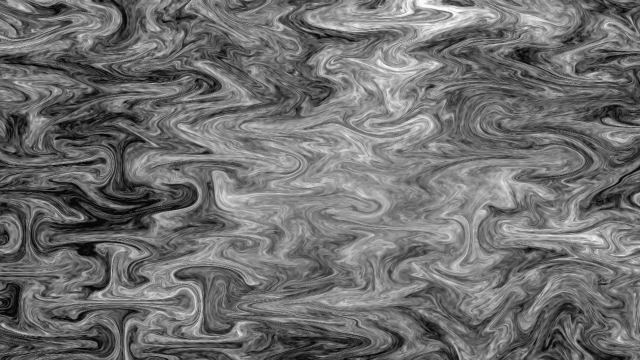
A Shadertoy shader for this background:

```glsl
const int FLOW_LAYERS = 3;
const int FLOW_STEPS = 4;
const vec2 FLOW_SCALE = vec2(4.0, 10.0);  // cells per canvas height
const float FLOW_STRENGTH = 0.0040;
const float FLOW_DECAY = 0.28;
const int GRAIN_OCTAVES = 6;
const float GRAIN_SCALE = 11.0;
const float GRAIN_DECAY = 0.84;
const float GRAIN_CONTRAST = 0.37;
const float VEIN_SCALE = 7.0;
const float VEIN_COUNT = 34.0;
const float VEIN_CONTRAST = 0.055;
const float SPECKLE_SCALE = 130.0;
const float SPECKLE_CONTRAST = 0.19;
const float SPECKLE_WARP = 0.3;
const float BASE_TONE = 0.412;
const float TONE_CONTRAST = 0.76;
const float TONE_WARP = 0.9;
const float POOL_CALM = 0.45;
const int SAMPLES = 2;                    // per axis

float hash(vec2 p) {
    return fract(sin(dot(p, vec2(127.1, 311.7))) * 43758.5453);
}

float noise(vec2 p) {
    vec2 cell = floor(p), f = fract(p);
    vec2 u = f * f * f * (f * (f * 6.0 - 15.0) + 10.0);
    float low = mix(hash(cell), hash(cell + vec2(1, 0)), u.x);
    float high = mix(hash(cell + vec2(0, 1)), hash(cell + vec2(1, 1)), u.x);
    return mix(low, high, u.y);
}

// Divergence-free velocity: stretches and folds without blurring
vec2 curl(vec2 p, vec2 scale, float strength) {
    const float e = 0.03;
    vec2 s = p * scale;
    float n = noise(s);
    float dx = (noise(s + vec2(e, 0)) - n) / e;
    float dy = (noise(s + vec2(0, e)) - n) / e;
    return strength * vec2(dy * scale.y, -dx * scale.x);
}

vec2 marble(vec2 p) {
    vec2 scale = FLOW_SCALE;
    float strength = FLOW_STRENGTH;
    for (int layer = 0; layer < FLOW_LAYERS; layer++) {
        vec2 offset = vec2(7.3, 3.1) * float(layer + 1);
        for (int i = 0; i < FLOW_STEPS; i++)
            p += curl(p + offset, scale, strength);
        scale *= 1.8;
        strength *= FLOW_DECAY;
    }
    return p;
}

// Zero-centred layered grain, rotated between octaves
float grain(vec2 p) {
    const mat2 turn = mat2(0.8, 0.6, -0.6, 0.8);
    float sum = 0.0, weight = 1.0;
    p *= GRAIN_SCALE;
    for (int i = 0; i < GRAIN_OCTAVES; i++) {
        sum += weight * (noise(p) - 0.5);
        weight *= GRAIN_DECAY;
        p = turn * p * 1.95 + 17.7;
    }
    return sum;
}

float glow(vec2 p, vec2 centre, vec2 radius) {
    vec2 d = (p - centre) / radius;
    return exp(-dot(d, d));
}

float shade(vec2 p) {
    vec2 q = marble(p);
    vec2 t = mix(p, q, TONE_WARP);

    // Broad light and shadow
    float pool = glow(t, vec2(1.02, 0.42), vec2(0.50, 0.29));
    float tone = 0.22 * pool;
    tone += 0.42 * glow(t, vec2(1.14, 0.97), vec2(0.15, 0.17));
    tone += 0.30 * glow(t, vec2(0.00, 0.82), vec2(0.10, 0.09));
    tone += 0.22 * glow(t, vec2(1.74, 0.33), vec2(0.15, 0.11));
    tone += 0.15 * glow(t, vec2(0.45, 0.22), vec2(0.20, 0.16));
    tone -= 0.18 * glow(t, vec2(0.00, 0.40), vec2(0.38, 0.36));
    tone -= 0.15 * glow(t, vec2(1.30, 0.00), vec2(0.80, 0.13));

    // Dark upright bands, folded by the flow
    tone -= 0.26 * glow(t, vec2(0.27, 0.40), vec2(0.030, 0.25));
    tone -= 0.22 * glow(t, vec2(0.32, 0.87), vec2(0.060, 0.12));
    tone -= 0.30 * glow(t, vec2(1.52, 0.30), vec2(0.035, 0.20));
    tone -= 0.18 * glow(t, vec2(1.58, 0.85), vec2(0.050, 0.18));

    // Fine streaks and speckle, calmer inside the bright pool
    float g = grain(q);
    float vein = sin(VEIN_COUNT * noise(q * VEIN_SCALE) + 3.0 * g);
    float speckle = noise(mix(p, q, SPECKLE_WARP) * SPECKLE_SCALE) - 0.5;
    float detail = GRAIN_CONTRAST * g + VEIN_CONTRAST * vein
                 + SPECKLE_CONTRAST * speckle;
    return BASE_TONE + TONE_CONTRAST * tone + detail * (1.0 - POOL_CALM * pool);
}

void mainImage(out vec4 fragColor, in vec2 fragCoord) {
    float sum = 0.0;
    for (int y = 0; y < SAMPLES; y++)
        for (int x = 0; x < SAMPLES; x++) {
            vec2 jitter = (vec2(x, y) + 0.5) / float(SAMPLES) - 0.5;
            sum += clamp(shade((fragCoord + jitter) / iResolution.y), 0.03, 0.98);
        }
    fragColor = vec4(vec3(sum / float(SAMPLES * SAMPLES)), 1.0);
}
```
